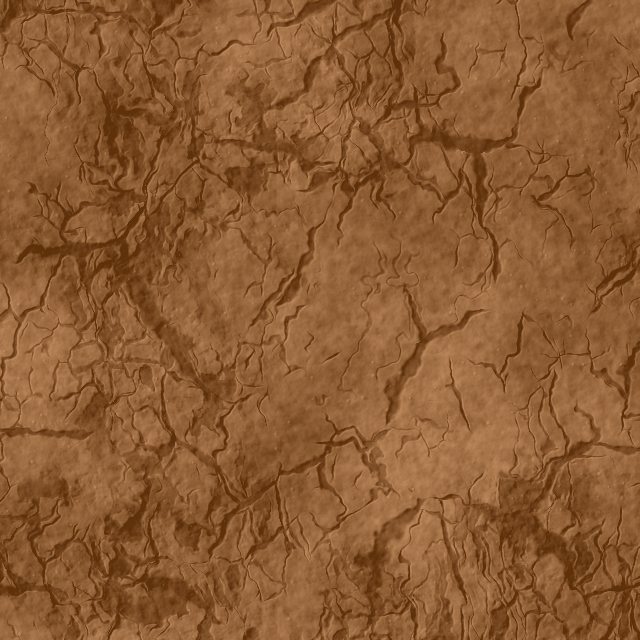
Reproduce this texture procedurally as a WebGL 2 fragment shader.

```glsl
#version 300 es
precision highp float;
// Dry, crumbling clay: ragged Voronoi borders open into fissures, noise contours
// give creases and flaking crust, and thresholded noise tears pits in rough zones.
// The gritty relief is lit from the left, with short cast shadows.

uniform vec2 u_resolution;
out vec4 fragColor;

const vec3 SHADOW_CLAY = vec3(0.385, 0.205, 0.057);
const vec3 LIGHT_CLAY = vec3(0.690, 0.490, 0.320);
const vec2 TO_LIGHT = vec2(-0.92, 0.39);
const float BASE_TONE = 0.77;
const float SLOPE_REACH = 0.0026;
const float SHADOW_REACH = 0.0070;
const float SLOPE_GAIN = 0.60;
const float SHADOW_GAIN = 0.32;
const float GAP_DEPTH = 0.65;
const float GAP_DARKNESS = 0.50;
const float BROAD_WARP = 0.11;
const float RAGGED_WARP = 0.027;
const float GRAIN = 1.00;
const float FLAKE_STEP = 0.30;
const float PEBBLE_CELLS = 52.0;

vec2 hash2(vec2 p) {
    vec3 q = fract(vec3(p.xyx) * vec3(0.1031, 0.1030, 0.0973));
    q += dot(q, q.yzx + 33.33);
    return fract((q.xx + q.yz) * q.zy);
}

float noise(vec2 p) {
    vec2 i = floor(p), f = fract(p);
    f = f * f * (3.0 - 2.0 * f);
    float low = mix(hash2(i).x, hash2(i + vec2(1, 0)).x, f.x);
    float high = mix(hash2(i + vec2(0, 1)).x, hash2(i + vec2(1, 1)).x, f.x);
    return mix(low, high, f.y);
}

float fbm(vec2 p, int octaves) {
    float sum = 0.0, total = 0.0, gain = 1.0;
    for (int i = 0; i < octaves; i++) {
        sum += gain * noise(p);
        total += gain;
        gain *= 0.5;
        p = mat2(1.6, 1.2, -1.2, 1.6) * p + 17.3;
    }
    return sum / total;
}

vec2 fbm2(vec2 p, int octaves) {
    return vec2(fbm(p, octaves), fbm(p + 57.0, octaves)) - 0.5;
}

// Distance to the bisector of the two nearest cell points.
float borderDistance(vec2 p) {
    vec2 cell = floor(p), nearest = vec2(9.0), second = vec2(9.0);
    for (int y = -1; y <= 1; y++)
    for (int x = -1; x <= 1; x++) {
        vec2 id = cell + vec2(x, y);
        vec2 r = id + hash2(id + 41.0) - p;
        if (dot(r, r) < dot(nearest, nearest)) { second = nearest; nearest = r; }
        else if (dot(r, r) < dot(second, second)) second = r;
    }
    return dot(0.5 * (nearest + second), normalize(second - nearest));
}

// Crack opening, 0 on the plate to 1 in the gap; presence thins and fades it.
float fissure(vec2 p, float scale, float halfWidth, float presence) {
    float d = borderDistance(p * scale) / scale;
    float w = halfWidth * presence;
    return smoothstep(0.0, 0.25, presence) * (1.0 - smoothstep(0.4 * w, w + 0.0016, d));
}

// Crumbling zones, favouring the foot and a band on the left.
float roughness(vec2 p) {
    float foot = 1.0 - smoothstep(0.10, 0.36, p.y);
    float band = exp(-pow((p.x - 0.22) / 0.13, 2.0)) * (1.0 - smoothstep(0.65, 0.9, p.y));
    return smoothstep(0.44, 0.74, fbm(p * 5.0 + 3.0, 5) + 0.17 * foot + 0.20 * band);
}

float pebble(vec2 p) {
    vec2 g = p * PEBBLE_CELLS, id = floor(g);
    vec2 size = hash2(id + 133.0), offset = fract(g) - 0.25 - 0.5 * hash2(id + 71.0);
    float radius = mix(0.05, 0.17, size.x * size.x);
    return step(size.y, 0.14) * (1.0 - smoothstep(0.4 * radius, radius + 0.06, length(offset)));
}

// x: height, y: crack opening
vec2 relief(vec2 p, float rough) {
    vec2 q = p + BROAD_WARP * fbm2(p * 6.0, 4) + RAGGED_WARP * fbm2(p * 38.0 + 11.0, 3);
    float wide = fissure(q, 3.7, 0.0150, smoothstep(0.42, 0.80, fbm(p * 7.0 + 9.0, 4) + 0.06 * rough));
    float medium = fissure(q * vec2(1.25, 0.8) + 5.0, 9.0, 0.0080,
        smoothstep(0.45, 0.86, fbm(p * 10.0 + 23.0, 4) + 0.15 * rough));
    float fine = fissure(q * vec2(1.3, 0.8) + 8.0, 19.0, 0.0045,
        smoothstep(0.48, 0.86, fbm(p * 12.0 + 71.0, 4) + 0.14 * rough));

    // Hairline creases follow a noise contour; pits are steep, upright gashes.
    float contour = abs(fbm(q * vec2(9.0, 6.5) + 40.0, 4) - 0.5);
    float crease = (1.0 - smoothstep(0.002, 0.013, contour)) * smoothstep(0.45, 0.62, fbm(p * 9.0 + 31.0, 3));
    float pit = smoothstep(0.57, 0.65, fbm(q * vec2(34.0, 17.0) + 60.0, 4)) * rough;
    float gap = max(max(wide, 0.85 * medium), max(max(0.6 * fine, 0.45 * crease), 0.75 * pit));

    float grain = fbm(p * 88.0, 3);
    float level = fbm(q * vec2(13.0, 9.5) + 2.0, 5) * 7.0 + 0.6 * grain;
    float flakes = floor(level) + smoothstep(0.75, 1.0, fract(level));
    float height = FLAKE_STEP * mix(0.25, 1.0, rough) * flakes - GAP_DEPTH * gap;
    height += 0.7 * fbm(q * 24.0 + 90.0, 2) + GRAIN * mix(0.85, 1.3, rough) * grain;
    return vec2(height + 0.30 * pebble(p), gap);
}

void main() {
    vec2 p = gl_FragCoord.xy / u_resolution.y;
    float rough = roughness(p);
    vec2 here = relief(p, rough);
    float slope = here.x - relief(p + TO_LIGHT * SLOPE_REACH, rough).x;
    float rise = relief(p + TO_LIGHT * SHADOW_REACH, rough).x - here.x;

    // Broad stains and fine mottling, then light, shadow and open cracks.
    float tone = BASE_TONE - 0.12 * rough;
    tone += 0.85 * (fbm(p * 4.5 + 80.0, 5) - 0.5) + 0.30 * (fbm(p * 22.0 + 7.0, 3) - 0.5);
    tone += 0.45 * (fbm(p * 85.0 + 12.0, 3) - 0.5);
    tone += clamp(SLOPE_GAIN * slope, -0.32, 0.28);
    tone -= SHADOW_GAIN * clamp(rise - 0.15, 0.0, 1.0) + GAP_DARKNESS * here.y;
    tone += 0.15 * pebble(p);
    fragColor = vec4(mix(SHADOW_CLAY, LIGHT_CLAY, clamp(tone, -0.05, 1.10)), 1.0);
}
```
